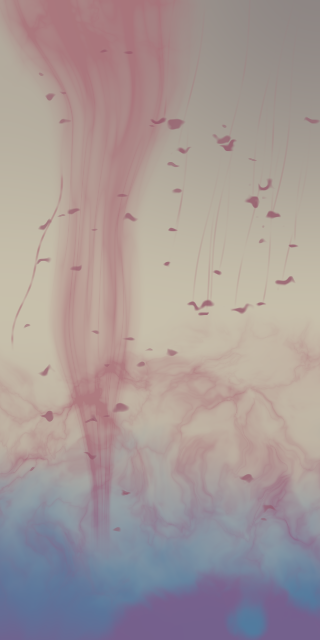
This background is drawn by a Shadertoy shader. Its source:

```glsl
// Pink ink sinking through cream water into a blue and violet haze.
// A bundle of stretched ridged noise makes the falling column, warped noise
// makes the smoke, and hashed loops scatter thin threads and curled drops.

float hash(vec2 p) {
    p = fract(p * vec2(123.34, 345.45));
    p += dot(p, p + 34.35);
    return fract(p.x * p.y);
}

float noise(vec2 p) {
    vec2 i = floor(p), f = fract(p);
    f = f * f * (3.0 - 2.0 * f);
    return mix(mix(hash(i), hash(i + vec2(1, 0)), f.x),
               mix(hash(i + vec2(0, 1)), hash(i + vec2(1, 1)), f.x), f.y);
}

float fbm(vec2 p) {
    float sum = 0.0, amp = 0.5;
    for (int i = 0; i < 5; i++) {
        sum += amp * noise(p);
        p = mat2(1.6, 1.2, -1.2, 1.6) * p + 7.3;
        amp *= 0.5;
    }
    return sum;
}

float ridge(float n, float sharpness) {
    return pow(max(1.0 - abs(2.0 * n - 1.0), 0.0), sharpness);
}

// Left and right limits of the falling column at a height
vec2 columnEdges(float y) {
    return vec2(0.29 - 0.11 * smoothstep(0.4, 1.0, y) - 0.19 * smoothstep(1.6, 2.05, y),
                0.35 + 0.07 * smoothstep(0.4, 1.1, y) + 0.17 * smoothstep(1.25, 1.8, y));
}

vec3 water(vec2 p, float cloud) {
    vec3 col = mix(vec3(0.75, 0.72, 0.65), vec3(0.785, 0.755, 0.675), smoothstep(0.6, 0.0, abs(p.y - 1.1)));
    float shade = smoothstep(0.9, 2.1, p.y) * mix(0.3, 1.05, smoothstep(0.0, 1.0, p.x));
    col = mix(col, vec3(0.56, 0.53, 0.52), shade);
    float depth = p.y + 0.08 * p.x + 0.35 * (cloud - 0.5);
    col = mix(col, vec3(0.53, 0.62, 0.66), 0.9 * smoothstep(0.72, 0.36, depth));
    col = mix(col, vec3(0.29, 0.47, 0.62), 0.9 * smoothstep(0.45, 0.12, depth));
    // Violet settles at the lower left, magenta billows at the lower right
    float violet = smoothstep(0.4, 0.0, depth + 0.1) * smoothstep(0.65, 0.15, p.x);
    col = mix(col, vec3(0.46, 0.37, 0.55), 0.85 * violet);
    float billow = 0.17 - 0.5 * abs(p.x - 0.62) * step(p.x, 0.62) + 0.35 * (cloud - 0.5) - p.y;
    billow -= 0.16 * smoothstep(0.13, 0.02, length(p - vec2(0.77, 0.03)));
    return mix(col, vec3(0.48, 0.36, 0.54), 0.85 * smoothstep(-0.03, 0.06, billow));
}

float column(vec2 p) {
    vec2 e = columnEdges(p.y);
    float s = (p.x + 0.03 * (noise(p * vec2(5, 3)) - 0.5) - e.x) / (e.y - e.x);
    float mask = smoothstep(-0.12, 0.15, s) * smoothstep(1.12, 0.75, s);
    float threads = 0.0;
    for (int i = 0; i < 4; i++) {
        float k = float(i);
        vec2 q = vec2(s * (5.0 + 3.0 * k), p.y * (1.3 + 0.5 * k)) + 11.7 * k;
        threads += ridge(noise(q), 5.0) * (0.34 - 0.04 * k);
    }
    float veil = 0.2 + 0.3 * fbm(vec2(s * 4.0, p.y * 3.0));
    float fade = smoothstep(0.2, 0.5, p.y) * (0.75 + 0.25 * smoothstep(1.5, 1.9, p.y));
    return mask * fade * (veil + threads * 0.75);
}

float smoke(vec2 p, vec2 warp) {
    vec2 q = p + 0.4 * (warp - 0.5);
    float fine = ridge(fbm(q * 5.0), 7.0) + 0.7 * ridge(fbm(q * vec2(9, 7) + 4.0), 8.0);
    float band = smoothstep(0.0, 0.3, p.y) * smoothstep(1.02, 0.65, p.y + 0.35 * (warp.x - 0.5));
    // Arched sheet that rises in the middle and falls to the right
    float arch = p.y - 0.9 + 2.1 * pow(abs(p.x - 0.46), 2.0) + 0.25 * (warp.y - 0.5);
    float sheet = smoothstep(0.03, -0.03, arch) * smoothstep(-0.3, -0.02, arch);
    float right = smoothstep(0.16, 0.0, abs(p.y - 0.86 + 0.2 * (warp.x - 0.5))) * smoothstep(0.6, 1.0, p.x);
    float top = smoothstep(1.68, 2.0, p.y) * smoothstep(0.68, 0.45, p.x) * smoothstep(-0.05, 0.15, p.x);
    return band * (0.05 + 0.28 * fine) + (sheet + right) * (0.1 + 0.17 * fine) + top * (0.1 + 0.22 * fine);
}

// Small curled drop with a ragged edge
float drop(vec2 p, vec2 centre, float r) {
    vec2 q = p - centre;
    q += r * 1.8 * (vec2(noise(p * 45.0), noise(p * 45.0 + 9.0)) - 0.5);
    return smoothstep(r, 0.35 * r, length(q * vec2(0.6, 1.35)));
}

void mainImage(out vec4 fragColor, in vec2 fragCoord) {
    vec2 p = fragCoord / iResolution.xy * vec2(1, 2);
    vec2 warp = vec2(fbm(p * 3.0), fbm(p * 3.0 + 17.0));
    vec3 col = water(p, fbm(p * 4.0 + 1.2 * warp));
    float ink = column(p) + smoke(p, warp);
    float dark = 0.0;

    // Leaning threads, each ending in a drop
    for (int i = 0; i < 16; i++) {
        float k = float(i), h = hash(vec2(k, 3.1)), g = hash(vec2(k, 8.7));
        vec2 tip = vec2(0.48 + 0.46 * fract(k * 0.618 + 0.1), mix(0.95, 1.65, h));
        float rise = p.y - tip.y;
        float x = tip.x + 0.15 * rise + 0.012 * sin(rise * 9.0 + k);
        float span = smoothstep(0.0, 0.03, rise) * smoothstep(0.3 + 0.5 * g, 0.1, rise);
        ink += 0.3 * span * smoothstep(0.005, 0.0, abs(p.x - x)) * noise(vec2(k, p.y * 14.0));
        dark += drop(p, tip, 0.01 + 0.015 * g * g) * 0.75;
    }
    // One long beaded thread on the left
    float bead = 0.035 + 0.17 * smoothstep(0.85, 1.55, p.y) + 0.008 * sin(p.y * 24.0);
    float run = smoothstep(0.9, 0.95, p.y) * smoothstep(1.5, 1.4, p.y);
    ink += 0.5 * run * smoothstep(0.006, 0.0, abs(p.x - bead)) * (0.4 + noise(vec2(2, p.y * 50.0)));

    // Loose drops: most follow the column, the rest drift anywhere
    for (int i = 0; i < 44; i++) {
        float k = float(i), h = hash(vec2(k, 1.3)), g = hash(vec2(k, 5.9));
        float y = mix(0.3, 1.9, fract(k * 0.618 + 0.2 * g));
        vec2 e = columnEdges(y);
        float x = i < 24 ? mix(e.x, e.y + 0.06, h) : h;
        dark += drop(p, vec2(x, y), 0.007 + 0.013 * g * g) * (0.35 + 0.35 * g);
    }

    vec3 pink = mix(vec3(0.53, 0.36, 0.52), vec3(0.66, 0.42, 0.46), smoothstep(0.2, 0.7, p.y));
    col = mix(col, pink, clamp(ink, 0.0, 0.8));
    col = mix(col, vec3(0.57, 0.32, 0.40), clamp(dark, 0.0, 0.75));
    fragColor = vec4(col, 1.0);
}
```
